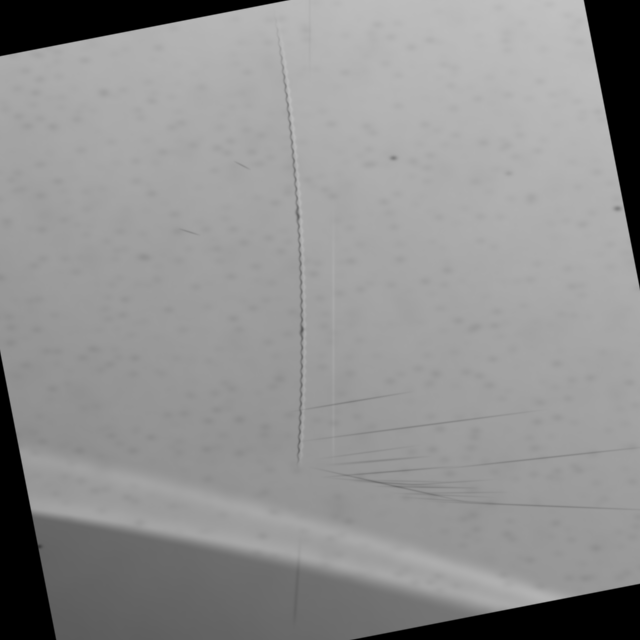
Give the GLSL for this texture, as a WebGL 2 fragment shader.

```glsl
#version 300 es
precision highp float;
// A tilted grey plaster wall with a vertical crack, fine scratches and a lit ledge over shadow.
uniform vec2 u_resolution;
out vec4 outColor;

const float TILT = 0.192;          // sheet rotation in radians
const float HALF_SIZE = 0.5;       // half the side of the sheet
const float WALL_GREY = 0.625;
const float SHADOW_GREY = 0.395;
const float CRACK_X = 0.4715;      // rightmost point of the bowed crack
const float CRACK_BOW = 0.165;
const float CRACK_DEPTH = 0.20;
const float SCRATCH_WIDTH = 0.0016;
const float SPECK_CELLS = 46.0;
const int FAN_COUNT = 12;

// Scratches as start and end points
const vec4 SCRATCHES[8] = vec4[8](
  vec4(0.45, 0.356, 0.65, 0.389), vec4(0.46, 0.309, 0.86, 0.361),
  vec4(0.50, 0.254, 0.72, 0.272), vec4(0.48, 0.271, 0.74, 0.213),
  vec4(0.66, 0.217, 1.04, 0.202), vec4(0.68, 0.266, 1.03, 0.304),
  vec4(0.278, 0.643, 0.314, 0.632), vec4(0.364, 0.749, 0.393, 0.734));

// Isolated stains: centre, radius, strength
const vec4 STAINS[4] = vec4[4](
  vec4(0.615, 0.753, 0.0045, 0.17), vec4(0.965, 0.674, 0.005, 0.18),
  vec4(0.061, 0.146, 0.004, 0.15), vec4(0.795, 0.729, 0.005, 0.06));

vec2 hash2(vec2 p) {
  vec3 q = fract(vec3(p.xyx) * vec3(0.1031, 0.1030, 0.0973));
  q += dot(q, q.yzx + 33.33);
  return fract((q.xx + q.yz) * q.zy);
}

float bell(float d, float width) {
  return exp(-d * d / (width * width));
}

// Soft blotches scattered one per cell
float cellSpots(vec2 p) {
  vec2 cell = floor(p);
  float sum = 0.0;
  for (int j = -1; j <= 1; j++)
    for (int i = -1; i <= 1; i++) {
      vec2 id = cell + vec2(i, j);
      vec2 spot = hash2(id);
      vec2 d = p - id - spot;
      float weight = hash2(id + 71.0).x;
      sum += weight * weight * weight * exp(-dot(d, d) * 9.0);
    }
  return sum;
}

float layeredSines(vec2 p) {
  float sum = 0.0, amp = 0.5;
  for (int i = 0; i < 4; i++) {
    sum += amp * sin(p.x + 1.7 * sin(p.y * 0.8)) * sin(p.y + 1.3 * sin(p.x * 0.7));
    p = mat2(1.5, 1.1, -1.1, 1.5) * p + 2.3;
    amp *= 0.6;
  }
  return sum;
}

// Thin line that fades towards both ends
float scratch(vec2 p, vec4 s, float width) {
  vec2 axis = s.zw - s.xy, rel = p - s.xy;
  float h = clamp(dot(rel, axis) / dot(axis, axis), 0.0, 1.0);
  return bell(length(rel - axis * h), width) * sin(3.1416 * h);
}

void main() {
  vec2 uv = gl_FragCoord.xy / u_resolution;
  float px = 1.0 / min(u_resolution.x, u_resolution.y);
  vec2 c = uv - 0.5;

  // Wall gradient and mottling
  float grey = WALL_GREY + 0.075 * c.x + 0.18 * c.y + 0.05 * c.y * c.y;
  grey += 0.007 * layeredSines(uv * vec2(17.0, 13.0)) + 0.004 * layeredSines(uv * 75.0);
  grey -= 0.035 * cellSpots(uv * vec2(0.8, 1.2) * SPECK_CELLS);
  grey -= 0.018 * cellSpots(uv * 19.0 + 5.0);

  // Lit ledge and the shadow below it
  float ledge = uv.y - (0.307 - 0.21 * uv.x - 0.07 * uv.x * uv.x);
  float shade = uv.y - (0.206 - 0.15 * uv.x - 0.08 * uv.x * uv.x);
  grey += 0.045 * smoothstep(0.018, -0.014, ledge);
  grey += (0.025 + 0.06 * uv.x * uv.x) * bell(ledge + 0.012, 0.014);
  grey += 0.045 * bell(shade - 0.012, 0.016);
  float softness = 0.008 + 0.016 * uv.x;
  float shadow = SHADOW_GREY + 0.09 * uv.x + 0.25 * shade + 0.006 * layeredSines(uv * 30.0);
  grey = mix(shadow, grey, smoothstep(-softness, softness, shade));

  // Bowed crack with a twisted dark core and a pale lip
  float lift = uv.y - 0.47;
  float twist = sin(uv.y * 430.0);
  float side = uv.x - (CRACK_X - CRACK_BOW * lift * lift);
  float reach = smoothstep(0.265, 0.30, uv.y) * smoothstep(1.0, 0.84, uv.y);
  float knots = bell(uv.y - 0.665, 0.010) + bell(uv.y - 0.483, 0.008);
  float core = bell(side - 0.0009 * twist, max(0.0019 + 0.001 * knots, px));
  grey -= 0.012 * smoothstep(0.004, -0.004, side) * bell(side, 0.12) * reach;
  grey -= CRACK_DEPTH * reach * core * (0.75 + 0.2 * twist + 0.5 * knots);
  grey += 0.05 * reach * bell(side - 0.0045 + 0.001 * twist, 0.0025);

  // Faint creases beside and below the crack
  float crease = smoothstep(0.26, 0.32, uv.y) * smoothstep(0.72, 0.55, uv.y);
  grey += 0.025 * crease * bell(uv.x - 0.521, 0.0022);
  float tail = smoothstep(0.01, 0.05, uv.y) * smoothstep(0.17, 0.12, uv.y);
  grey -= 0.035 * tail * bell(uv.x - 0.458 - 0.07 * uv.y, 0.003);
  grey -= 0.02 * smoothstep(0.86, 0.93, uv.y) * bell(uv.x - 0.484, 0.002);

  // Scratches, then a fan of finer ones
  for (int i = 0; i < 8; i++)
    grey -= 0.085 * scratch(uv, SCRATCHES[i], max(SCRATCH_WIDTH, px));
  for (int i = 0; i < FAN_COUNT; i++) {
    vec2 r = hash2(vec2(float(i), 9.0));
    vec2 s = vec2(0.49 + 0.16 * r.x, 0.268 - 0.045 * r.x + 0.03 * (r.y - 0.5));
    vec2 e = s + vec2(0.17, mix(-0.022, 0.024, r.y));
    grey -= 0.042 * scratch(uv, vec4(s, e), max(SCRATCH_WIDTH, px));
  }

  // Stains
  for (int i = 0; i < 4; i++)
    grey -= STAINS[i].w * bell(length((uv - STAINS[i].xy) * vec2(0.8, 1.2)), STAINS[i].z);

  // Tilted square sheet on black
  vec2 across = vec2(cos(TILT), sin(TILT));
  vec2 local = abs(vec2(dot(c, across), dot(c, vec2(-across.y, across.x))));
  float edge = max(local.x, local.y) - HALF_SIZE;
  grey *= smoothstep(px, -px, edge);
  outColor = vec4(vec3(clamp(grey, 0.0, 1.0)), 1.0);
}
```
